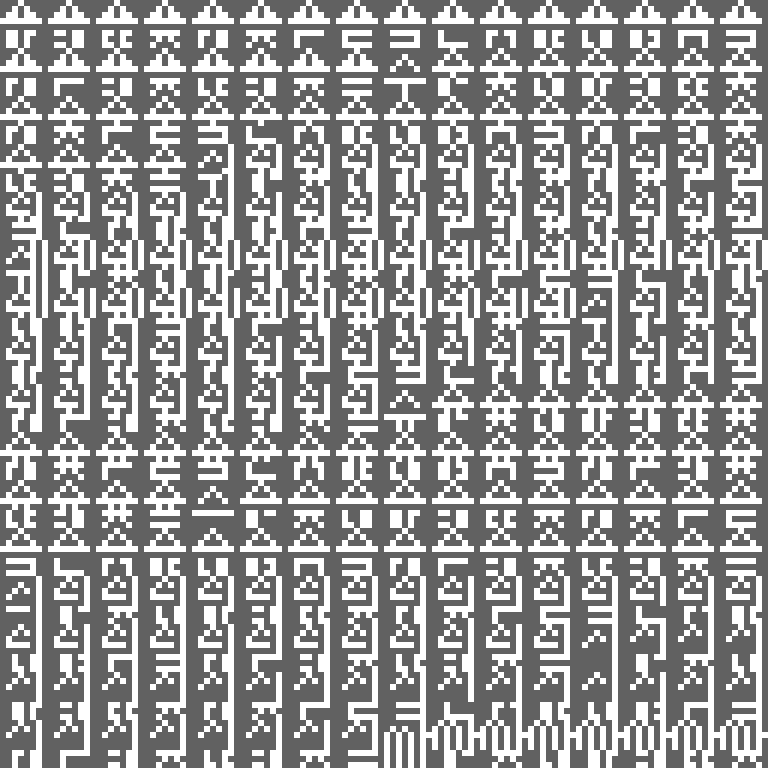
Give the GLSL for this pattern, as a WebGL 1 fragment shader.

```glsl
precision highp float;

uniform vec2 u_resolution;

const float TILES = 16.0;       // repeats across and down
const float CELLS = 8.0;        // square cells along one tile side
const float CYCLE = 28.0;       // tiles that share one frame
const float CYCLE_START = 4.0;
const int SAMPLES = 2;          // subsamples per axis for smooth edges

const vec3 GROUND = vec3(0.38);
const vec3 INK = vec3(1.0);

float hash(vec2 p) {
  return fract(sin(dot(p, vec2(127.1, 311.7))) * 43758.5);
}

// 1 when whole number v lies in lo..hi
float within(float v, float lo, float hi) {
  return step(lo - 0.5, v) * step(v, hi + 0.5);
}

// Filled block of cells, both corners included
float block(vec2 cell, vec2 lo, vec2 hi) {
  return within(cell.x, lo.x, hi.x) * within(cell.y, lo.y, hi.y);
}

// Two legs spreading downward from an apex
float wedge(vec2 cell, vec2 apex, float reach) {
  vec2 d = vec2(abs(cell.x - apex.x), cell.y - apex.y);
  return within(d.x - d.y, 0.0, 0.0) * within(d.y, 0.0, reach);
}

// Outline with some sides left out
float openBox(vec2 cell, float width, float seed) {
  float right = width - 1.0;
  float top = step(0.25, hash(vec2(seed, 1.0)));
  float bottom = max(1.0 - top, step(0.4, hash(vec2(seed, 2.0))));
  float left = max(1.0 - top, step(0.45, hash(vec2(seed, 3.0))));
  float side = step(0.4, hash(vec2(seed, 4.0)));
  float ink = top * block(cell, vec2(0.0), vec2(right, 0.0));
  ink = max(ink, bottom * block(cell, vec2(0.0, 2.0), vec2(right, 2.0)));
  ink = max(ink, left * block(cell, vec2(0.0), vec2(0.0, 2.0)));
  return max(ink, side * block(cell, vec2(right, 0.0), vec2(right, 2.0)));
}

// Five by three ornament: one wide box, two narrow ones, or a wedge
float foot(vec2 cell, float step28) {
  float kind = hash(vec2(step28, 9.0));
  float inside = block(cell, vec2(0.0), vec2(4.0, 2.0));
  if (kind < 0.2) {
    float cap = block(cell, vec2(0.0), vec2(4.0, 0.0));
    return inside * max(cap, wedge(cell, vec2(2.0, 0.0), 2.0));
  }
  if (kind < 0.6) {
    float half5 = step(2.5, cell.x);
    vec2 local = vec2(cell.x - 3.0 * half5, cell.y);
    return inside * openBox(local, 2.0, step28 + 31.0 * half5);
  }
  return inside * openBox(cell, 5.0, step28);
}

// Crown, beam, posts and uprights; the set changes with each frame
float frameInk(vec2 cell, float frame, float tall) {
  float upright = max(within(frame, 2.0, 4.0), step(6.5, frame));
  float twin = step(8.5, frame);
  float beamRow = 3.0 + 2.0 * tall;
  float lowEnd = 4.0 + 3.0 * tall;

  float single = wedge(cell, vec2(3.0, tall), 2.0);
  float pair = max(wedge(cell, vec2(1.0, tall), 1.0), wedge(cell, vec2(3.0, tall), 1.0));
  float legs = within(mod(cell.x, 2.0), 0.0, 0.0) * block(cell, vec2(0.0, 2.0), vec2(4.0, lowEnd));
  float ink = mix(single, max(pair, legs), twin);

  vec2 beamSpan = mix(vec2(0.0, 6.0), vec2(1.0, 4.0), upright);
  ink = max(ink, step(frame, 7.5) * block(cell, vec2(beamSpan.x, beamRow), vec2(beamSpan.y, beamRow)));

  float centre = block(cell, vec2(3.0, beamRow), vec2(3.0, lowEnd));
  float sides = within(abs(cell.x - 3.0), 1.0, 1.0);
  ink = max(ink, within(frame, 1.0, 4.0) * centre);
  ink = max(ink, within(frame, 0.0, 0.0) * sides * within(cell.y, beamRow - 1.0 - tall, beamRow));
  ink = max(ink, within(frame, 5.0, 5.0) * sides * within(cell.y, beamRow, lowEnd));

  // Uprights stand apart from the body
  ink *= 1.0 - upright * step(4.5, cell.x);
  float paired = within(frame, 3.0, 3.0);
  float bars = mix(within(cell.x, 6.0, 6.0), within(abs(cell.x - 6.0), 1.0, 1.0), paired);
  ink = max(ink, upright * bars * within(cell.y, 0.0, lowEnd));
  ink = max(ink, within(frame, 2.0, 2.0) * block(cell, vec2(5.0, 4.0), vec2(5.0, 4.0)));
  return max(ink, twin * block(cell, vec2(7.0, 2.0), vec2(7.0, 2.0)));
}

float patternInk(vec2 uv) {
  vec2 grid = vec2(uv.x, 1.0 - uv.y) * TILES;
  vec2 tile = floor(grid);
  vec2 cell = floor(fract(grid) * CELLS);
  float index = tile.y * TILES + tile.x + CYCLE_START;
  float frame = floor((index + 0.5) / CYCLE);
  float step28 = index - frame * CYCLE;
  float bare = step(step28, 0.5);
  float upright = max(within(frame, 2.0, 4.0), step(6.5, frame));
  float ornament = foot(cell - vec2(1.0 + upright, 5.0), step28);
  return max(frameInk(cell, frame, bare), (1.0 - bare) * ornament);
}

void main() {
  float ink = 0.0;
  for (int j = 0; j < SAMPLES; j++) {
    for (int i = 0; i < SAMPLES; i++) {
      vec2 offset = (vec2(float(i), float(j)) + 0.5) / float(SAMPLES) - 0.5;
      ink += patternInk((gl_FragCoord.xy + offset) / u_resolution);
    }
  }
  ink /= float(SAMPLES * SAMPLES);
  gl_FragColor = vec4(mix(GROUND, INK, ink), 1.0);
}
```
